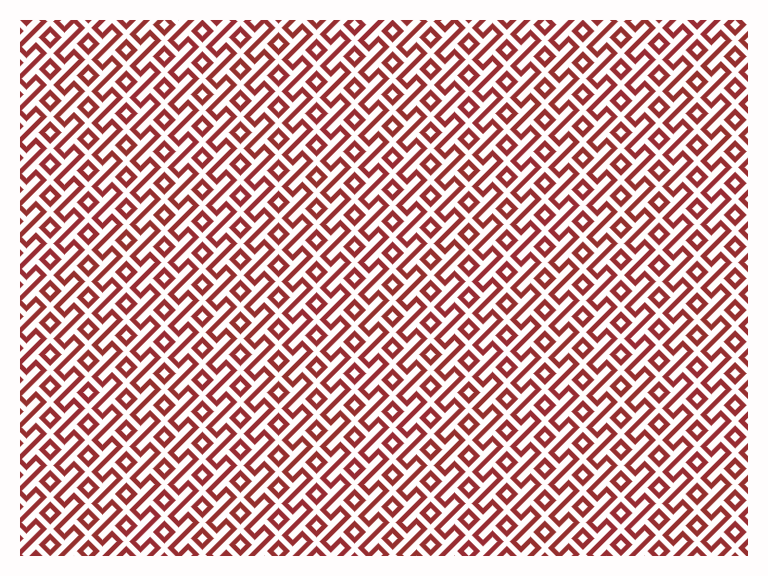
Reproduce this pattern procedurally as a Shadertoy shader.

```glsl
// A diagonal lattice of square rings linked by a stepped key meander, red on white.
// The plane is turned 45 degrees, folded into one strip cell, then halved by its
// point symmetry; box distances draw the strokes inside a plain white margin.
#define UNIT 0.01101                 // lattice unit, as a share of canvas height
#define ORIGIN vec2(0.6817, 0.5057)  // centre of one ring
#define MARGIN 0.0347                // white border
#define STROKE 1.04                  // line width in lattice units
#define RING 1.3                     // ring centre line, half side
#define STEP 1.5                     // half length of the short bar
#define ROW 2.5                      // spacing between parallel bars
#define SOFTNESS 1.1                 // edge width in pixels
#define TINT 0.014                   // strength of the ink drift
#define INK vec3(0.59, 0.18, 0.19)
#define PAPER vec3(1.0, 0.993, 0.993)

// Distance to a square-cornered box, in the max norm so corners stay mitred
float box(vec2 p, vec2 halfSize) {
    vec2 d = abs(p) - halfSize;
    return max(d.x, d.y);
}

// Fold the turned plane: strips 5 wide, each shifted by 7, period 12 along a strip
vec2 foldCell(vec2 q) {
    float strip = floor(q.x / 5.0 + 0.5);
    q -= strip * vec2(5.0, 7.0);
    q.y = mod(q.y, 12.0) - 6.0;
    return q.y > 0.0 ? -q : q;
}

float latticeDistance(vec2 q) {
    float w = 0.5 * STROKE;
    vec2 c = foldCell(q);

    // Short bar, its connector, and the long bar shared with the next strip
    float shortBar = box(c, vec2(STEP + w, w));
    float connector = box(c - vec2(-STEP, -0.5 * ROW), vec2(w, 0.5 * ROW + w));
    float longBar = box(c - vec2(2.5, -ROW), vec2(2.5 + STEP + w, w));
    float meander = min(shortBar, min(connector, longBar));

    // Hollow square between the meanders
    float ring = abs(box(c - vec2(0.0, -6.0), vec2(RING))) - w;
    return min(meander, ring);
}

// Slow drift between crimson and brick
float inkDrift(vec2 p) {
    return 0.6 * sin(23.0 * p.x + 2.0 * sin(17.0 * p.y))
         + 0.4 * sin(41.0 * p.y - 31.0 * p.x);
}

void mainImage(out vec4 fragColor, in vec2 fragCoord) {
    vec2 p = fragCoord / iResolution.y;
    vec2 size = iResolution.xy / iResolution.y;
    float pixel = 1.0 / iResolution.y;

    // Turned lattice coordinates: x runs up-right, y runs down-right
    vec2 g = (p - ORIGIN) / UNIT;
    vec2 q = vec2(g.x + g.y, g.x - g.y);
    float edge = SOFTNESS * sqrt(2.0) * pixel / UNIT;
    float ink = clamp(0.5 - latticeDistance(q) / edge, 0.0, 1.0);

    // Trim to the printed area
    float outside = box(p - 0.5 * size, 0.5 * size - MARGIN);
    ink *= clamp(0.5 - outside / pixel, 0.0, 1.0);

    vec3 inkColor = INK + TINT * inkDrift(p) * vec3(0.6, -0.8, 1.0);
    fragColor = vec4(mix(PAPER, inkColor, ink), 1.0);
}
```
